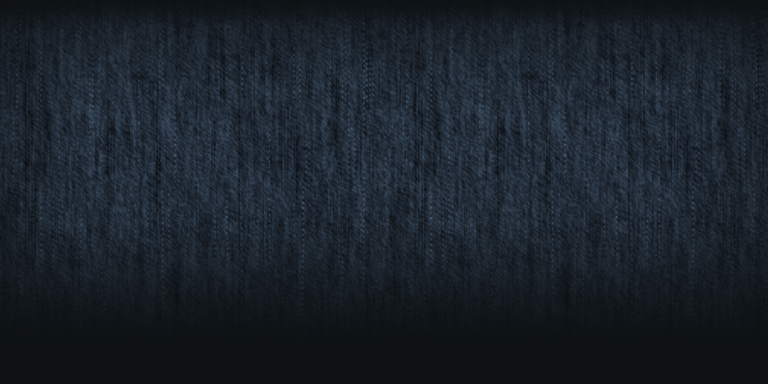
Write a WebGL 2 fragment shader that draws this texture.

```glsl
#version 300 es
precision highp float;
// Dark blue denim: slubbed vertical yarns and twill stitches fading to black.

uniform vec2 u_resolution;
out vec4 fragColor;

float hash(vec2 p) {
    vec3 q = fract(vec3(p.xyx) * 0.1031);
    q += dot(q, q.yzx + 33.33);
    return fract((q.x + q.y) * q.z);
}

// Value noise around zero that repeats after a whole number of columns
float tiledNoise(vec2 p, float period) {
    vec2 cell = floor(p);
    vec2 f = fract(p);
    f = f * f * (3.0 - 2.0 * f);
    float left = mod(cell.x, period);
    float right = mod(cell.x + 1.0, period);
    float low = mix(hash(vec2(left, cell.y)), hash(vec2(right, cell.y)), f.x);
    float high = mix(hash(vec2(left, cell.y + 1.0)), hash(vec2(right, cell.y + 1.0)), f.x);
    return mix(low, high, f.y) - 0.5;
}

// Rubbed marks leaning down and to the right, at several sizes
float diagonalMarks(vec2 p) {
    float sum = 0.0;
    float weight = 0.10;
    float cells = 12.0;
    for (int i = 0; i < 4; i++) {
        vec2 q = vec2((p.x + p.y * 0.6) * cells, p.y * cells * 0.6 + float(i) * 37.0);
        sum += weight * tiledNoise(q, cells);
        weight *= 1.25;
        cells *= 2.0;
    }
    return sum;
}

// Brightness of the woven cloth around 1.0
float weave(vec2 p) {
    float yarns = 128.0;
    float yarn = floor(p.x * yarns);
    float id = mod(yarn, yarns);
    float across = fract(p.x * yarns) - 0.5;

    // Broken streaks from thick and thin yarns
    float slub = tiledNoise(vec2(p.x * yarns, p.y * 12.0 + 40.0), yarns);
    float streak = tiledNoise(vec2(p.x * 64.0, p.y * 6.0 + 80.0), 64.0);

    // Twill ribs, wavering so that they break and rejoin
    float waver = tiledNoise(vec2(p.x * 50.0, p.y * 36.0 + 300.0), 50.0);
    float rib = cos(6.2832 * (p.x * 56.0 + p.y * 72.0 + waver * 1.8));
    float visible = 1.0 - smoothstep(0.4, 1.0, yarns / u_resolution.y);

    // Bright stitches on worn yarns, dark gaps between others
    float along = p.y * 72.0 + id * 0.37 + hash(vec2(id, 9.0));
    float stitch = smoothstep(-0.5, 0.7, cos(6.2832 * along));
    float crown = smoothstep(-0.6, 0.6, cos(6.2832 * across));
    float wear = tiledNoise(vec2(yarn + 0.5, p.y * 5.0 + 120.0), yarns)
        + 0.35 * (hash(vec2(id, 61.0)) - 0.5);
    float worn = smoothstep(0.04, 0.38, wear) * crown;
    float gap = smoothstep(0.06, 0.38, -wear) * crown;

    // Loose fibres: upright grain crossed by fine specks
    float fibre = tiledNoise(vec2(p.x * 230.0, p.y * 75.0 + 500.0), 230.0);
    float speck = tiledNoise(vec2((p.x + p.y * 0.6) * 210.0, p.y * 170.0 + 700.0), 210.0);

    return 0.99 + diagonalMarks(p) + 0.38 * slub + 0.20 * streak
        + 0.09 * rib * visible + worn * (0.56 * stitch - 0.10)
        - gap * (0.30 - 0.12 * stitch) + 0.36 * fibre + 0.36 * speck;
}

void main() {
    vec2 uv = gl_FragCoord.xy / u_resolution;
    vec2 cloth = vec2(uv.x * 1.97, uv.y);

    // Broad light above the middle, with dark bands below and at the top
    float light = smoothstep(0.07, 0.52, uv.y);
    light *= 1.0 - 0.44 * smoothstep(0.70, 0.96, uv.y);
    light *= 1.0 - 0.9 * smoothstep(0.91, 1.0, uv.y);
    float side = min(uv.x, 1.0 - uv.x);
    light *= mix(0.68, 1.0, smoothstep(0.0, 0.14, side));

    float shade = max(weave(cloth), 0.3);
    vec3 denim = mix(vec3(0.135, 0.175, 0.226), vec3(0.15, 0.196, 0.242), clamp(shade - 0.8, 0.0, 1.0));
    vec3 shadow = vec3(0.051, 0.067, 0.077);
    vec3 color = mix(shadow, denim * shade, light);
    fragColor = vec4(color, 1.0);
}
```
